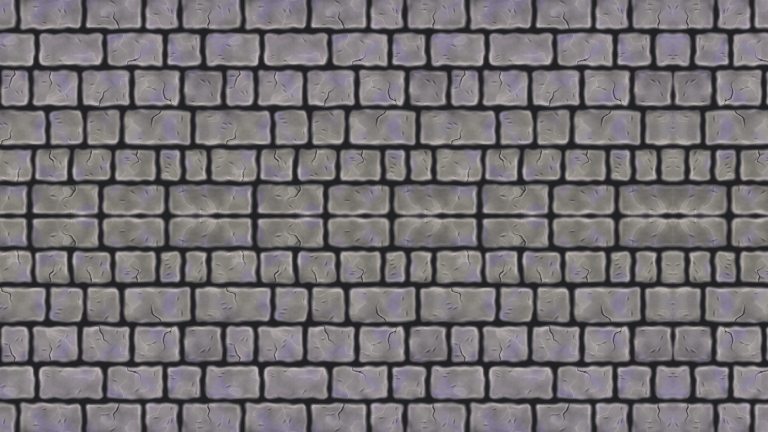
Write a WebGL 2 fragment shader that draws this texture.

```glsl
#version 300 es
precision highp float;
// Painted grey stone wall: courses of uneven blocks that repeat every TILE units
// across, mirrored about the middle height and about a fold near the right side.
// Each block is a wobbly rounded box with rim light, brush strokes, cracks and pits.
uniform vec2 u_resolution;
out vec4 fragColor;

const float HEIGHT = 432.0;  // canvas height in wall units
const float TILE = 225.0;    // width of one repeat
const vec3 JOINT = vec3(0.13, 0.13, 0.14);
const vec3 SHADOW = vec3(0.32, 0.31, 0.33);
const vec3 MAUVE = vec3(0.54, 0.515, 0.545);
const vec3 OLIVE = vec3(0.515, 0.507, 0.475);
const vec3 LIGHT = vec3(0.73, 0.70, 0.70);

// Course edges from the mirror line outward, and the upright joints of each course
const float COURSES[7] = float[](-0.6, 33.0, 69.0, 108.0, 148.0, 185.0, 222.0);
const float JOINTS[36] = float[](
    30.0, 101.0, 167.0, 30.0, 30.0, 30.0,
    34.0, 71.0, 113.0, 158.0, 183.0, 209.0,
    48.0, 85.0, 122.0, 193.0, 48.0, 48.0,
    31.0, 80.0, 132.0, 182.0, 224.0, 31.0,
    37.0, 105.0, 165.0, 203.0, 37.0, 37.0,
    18.0, 84.0, 144.0, 180.0, 18.0, 18.0);

vec2 hash2(vec2 p) {
    vec3 a = fract(p.xyx * vec3(0.1031, 0.1030, 0.0973));
    a += dot(a, a.yzx + 33.33);
    return fract((a.xx + a.yz) * a.zy);
}

float gradientNoise(vec2 p) {
    vec2 cell = floor(p), f = p - cell;
    vec2 u = f * f * f * (f * (f * 6.0 - 15.0) + 10.0);
    float sum = 0.0;
    for (int k = 0; k < 4; k++) {
        vec2 corner = vec2(k & 1, k >> 1);
        float angle = 6.2832 * hash2(cell + corner).x;
        vec2 weight = mix(1.0 - u, u, corner);
        sum += weight.x * weight.y * dot(vec2(cos(angle), sin(angle)), f - corner);
    }
    return sum;
}

mat2 rotation(float a) {
    return mat2(cos(a), sin(a), -sin(a), cos(a));
}

float roundedBox(vec2 p, vec2 halfSize, float radius) {
    vec2 d = abs(p) - halfSize + radius;
    return length(max(d, 0.0)) + min(max(d.x, d.y), 0.0) - radius;
}

void main() {
    float pixel = HEIGHT / u_resolution.y;
    vec2 p = gl_FragCoord.xy * pixel;
    p = vec2(673.0 - abs(p.x - 673.0), abs(p.y - 0.5 * HEIGHT));

    // Find the course, then the nearest joints on both sides
    int course = 0;
    for (int i = 1; i < 6; i++) if (p.y > COURSES[i]) course = i;
    float left = TILE, right = TILE, joint = 0.0;
    for (int i = 0; i < 6; i++) {
        float j = JOINTS[course * 6 + i];
        float d = mod(p.x - j, TILE);
        if (d < left) { left = d; joint = j; }
        right = min(right, TILE - d);
    }
    float low = COURSES[course], high = COURSES[course + 1];
    vec2 halfSize = 0.5 * vec2(left + right, high - low);
    vec2 q = vec2(0.5 * (left - right), p.y - 0.5 * (low + high));
    vec2 id = vec2(joint, float(course) * 17.0 + 5.0);
    vec2 rnd = hash2(id), rnd2 = hash2(id + 71.3);
    vec2 seed = 200.0 + floor(rnd * 300.0);

    // Block outline with a slight lean and uneven edges
    vec2 wobble = vec2(gradientNoise(q * 0.09 + seed), gradientNoise(q * 0.09 + seed + 40.0));
    vec2 bent = q + 2.2 * wobble + q.yx * vec2(0.05, 0.012) * (rnd - 0.5);
    float depth = -roundedBox(bent, halfSize - 1.5, 5.0);

    // Base hue: olive near the mirror line, mauve away from it, with soft stains
    float stain = gradientNoise(q * 0.045 + seed + 90.0);
    float moss = smoothstep(160.0, 30.0, p.y) * 0.8 + 0.9 * stain + 0.1;
    vec3 color = mix(MAUVE, OLIVE, clamp(moss, 0.0, 1.0));
    color += vec3(-0.01, -0.015, 0.05) * smoothstep(0.1, 0.35, -stain);

    // Sweeping brush strokes: sharp on one side, fading on the other
    vec2 brush = rotation(rnd2.x * 3.1416) * q + 7.0 * wobble;
    float sweep = gradientNoise(brush * vec2(0.035, 0.085) + seed + 15.0);
    float stroke = smoothstep(-0.02, 0.03, sweep) * exp(-9.0 * max(sweep, 0.0));
    float patches = gradientNoise(brush * 0.06 + seed + 60.0);
    float tone = 0.22 * (rnd.y - 0.5) + 0.5 * patches + 0.1 * gradientNoise(q * 0.3 + seed);
    tone += 0.5 * stroke * smoothstep(-0.15, 0.3, patches);

    // Broken rim light, strongest toward the mirror line, with a shaded far side
    float rim = exp(-pow((depth - 3.2) / 1.4, 2.0));
    float side = dot(q / halfSize, vec2(0.35, -0.75));
    tone += rim * (0.35 + 0.35 * side + 0.8 * wobble.x);
    tone -= 0.28 * smoothstep(9.0, 4.0, depth) * smoothstep(0.0, 0.9, -side);

    // Jagged crack running inward from one edge on about half the blocks
    vec2 c = rotation((rnd2.y - 0.5) * 1.8 + (rnd.x > 0.5 ? 3.1416 : 0.0)) * q;
    float zigzag = 9.0 * gradientNoise(vec2(c.y * 0.09, seed.x + 0.4)) + 3.0 * abs(fract(c.y * 0.11) - 0.5);
    float across = c.x + zigzag + (rnd.y - 0.5) * halfSize.x * 0.7;
    float taper = smoothstep(-7.0, 9.0, c.y) * step(0.45, rnd2.x);
    tone += 0.4 * taper * exp(-pow((across - 1.7) / 0.9, 2.0));
    tone -= 0.95 * taper * smoothstep(0.75 + pixel * 0.5, 0.1, abs(across));

    // Small slanted pits with a lit lower lip
    for (int i = 0; i < 4; i++) {
        vec2 spot = hash2(id + 13.7 * float(i + 1));
        vec2 e = rotation(spot.x * 2.0 - 0.4) * (q - (spot * 1.4 - 0.7) * halfSize);
        float size = 0.8 + spot.y;
        tone -= 0.5 * smoothstep(size + 0.5, 0.2, length(e * vec2(0.45, 1.3)));
        tone += 0.25 * smoothstep(size + 0.5, 0.2, length((e + vec2(0.0, 1.6)) * vec2(0.4, 1.2)));
    }

    // Tone toward light or shadow, then sink the edges into the dark joint
    color = mix(color, LIGHT, clamp(tone, 0.0, 1.0));
    color = mix(color, SHADOW * 0.8, clamp(-tone, 0.0, 1.0));
    color = mix(SHADOW, color, smoothstep(0.4, 2.6, depth));
    color = mix(JOINT, color, smoothstep(-0.5 - 0.3 * pixel, 1.0 + 0.3 * pixel, depth));
    fragColor = vec4(color, 1.0);
}
```
